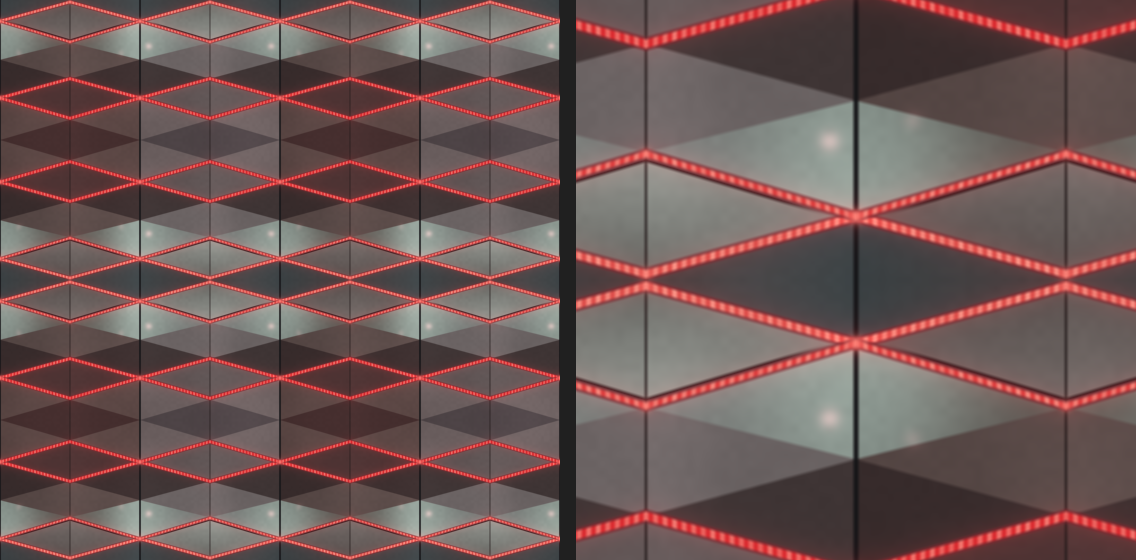
Left, the full canvas; right, a detail of the centre.
A three.js fragment shader for this pattern:

```glsl
// Faceted metal panels in folded rows of diamonds, edged with beaded red light strips.
varying vec2 vUv;

const float COLUMNS = 4.0;      // panel columns across, also half-folds up
const float SOFT = 0.006;       // edge smoothing, in panel widths
const float BEADS = 44.0;       // lights per panel width
const float TAU = 6.28318;

float hash(vec2 p) {
  return fract(sin(dot(p, vec2(127.1, 311.7))) * 43758.5453);
}

// Value noise that wraps across after 'period' cells.
float noise(vec2 p, float period) {
  vec2 i = floor(p), f = fract(p);
  f = f * f * (3.0 - 2.0 * f);
  float x0 = mod(i.x, period), x1 = mod(i.x + 1.0, period);
  return mix(mix(hash(vec2(x0, i.y)), hash(vec2(x1, i.y)), f.x),
             mix(hash(vec2(x0, i.y + 1.0)), hash(vec2(x1, i.y + 1.0)), f.x), f.y);
}

// Signed distance to a zigzag running from height 'side' at the seams to 'mid' at the centre.
float zigzag(vec2 q, float side, float mid) {
  float slope = 2.0 * (mid - side);
  return (q.y - mix(side, mid, q.x)) / sqrt(1.0 + slope * slope);
}

float stripe(float d, float halfWidth) {
  return 1.0 - smoothstep(halfWidth - SOFT, halfWidth + SOFT, abs(d));
}

// Starts a new facet beyond the zigzag at distance d.
vec3 facet(vec3 base, vec3 next, float d) {
  return mix(base, next, smoothstep(-SOFT, SOFT, d));
}

// Soft round spot, q.x being measured in half panel widths.
float spot(vec2 q, vec2 centre, float radius) {
  vec2 d = (q - centre) * vec2(0.5, 1.0) / radius;
  return exp(-dot(d, d));
}

// Fringe, red body and pale beads of one light strip.
vec3 lightStrip(vec3 base, float d, float x, float halfWidth, float pale) {
  float bead = 0.5 + 0.5 * cos(TAU * BEADS * x);
  bead *= 0.65 + 0.35 * hash(vec2(floor(x * BEADS + 0.5), 3.0));
  vec3 red = mix(vec3(0.85, 0.12, 0.15), vec3(0.87, 0.33, 0.31), pale);
  vec3 glow = mix(red, vec3(1.0, 0.62, 0.56), bead * (0.6 + 0.3 * pale));
  base += vec3(0.16, 0.015, 0.02) * exp(-abs(d) / 0.025);
  base = mix(base, vec3(0.50, 0.15, 0.18), 0.75 * stripe(d, halfWidth + 0.006));
  return mix(base, glow, stripe(d, halfWidth));
}

void main() {
  vec2 p = vUv * COLUMNS;
  float x = mod(p.x, 2.0);
  float cool = mod(floor(p.x), 2.0);            // warm and cool panels alternate
  float across = 1.0 - abs(2.0 * fract(p.x) - 1.0);
  float fold = 1.0 - abs(mod(p.y, 2.0) - 1.0);  // mirrored height
  vec2 q = vec2(across, fold);

  // Facet boundaries, outward from the fold.
  float d1 = zigzag(q, 0.151, 0.014);
  float d2 = zigzag(q, 0.151, 0.300);
  float d3 = zigzag(q, 0.427, 0.304);
  float d4 = zigzag(q, 0.427, 0.562);
  float d5 = zigzag(q, 0.700, 0.562);
  float d6 = zigzag(q, 0.700, 0.845);
  float d7 = zigzag(q, 1.000, 0.855);

  // Metal facets
  vec3 metal = mix(vec3(0.25, 0.28, 0.29), vec3(0.29, 0.25, 0.25), across);
  vec3 upper = mix(vec3(0.40, 0.37, 0.36), vec3(0.49, 0.50, 0.48), cool);
  vec3 sheenEnd = mix(vec3(0.38, 0.36, 0.34), vec3(0.47, 0.48, 0.47), cool);
  vec3 sheen = mix(vec3(0.58, 0.63, 0.60), sheenEnd, smoothstep(0.0, 0.9, across));
  metal = facet(metal, upper * (0.88 + 0.8 * fold), d1);
  metal = facet(metal, sheen * (1.12 - 0.4 * fold), d2);
  metal = facet(metal, mix(vec3(0.35, 0.29, 0.28), vec3(0.42, 0.39, 0.39), cool), d3);
  metal = facet(metal, mix(vec3(0.23, 0.18, 0.18), vec3(0.25, 0.21, 0.21), cool), d4);
  metal = facet(metal, mix(vec3(0.30, 0.20, 0.20), vec3(0.38, 0.34, 0.34), cool), d5);
  metal = facet(metal, mix(vec3(0.36, 0.28, 0.27), vec3(0.44, 0.39, 0.39), cool), d6);
  metal = facet(metal, mix(vec3(0.27, 0.18, 0.18), vec3(0.32, 0.28, 0.29), cool), d7);

  // Uneven sheen, fine grain and blurred reflections
  float cloud = noise(vec2(x, fold) * 4.0, 8.0) - 0.5;
  float grain = noise(vec2(x, fold) * 48.0, 96.0) - 0.5;
  metal *= 1.0 + 0.14 * cloud + 0.04 * grain;
  metal *= 1.0 + 0.03 * sign(fract(p.x) - 0.5);
  float reflection = mix(0.4 * spot(q, vec2(0.27, 0.38), 0.022),
                         spot(q, vec2(0.125, 0.33), 0.025), cool);
  metal += vec3(0.24, 0.13, 0.14) * reflection;

  // Panel seams
  float seam = stripe(0.5 * across, 0.006);
  float ridge = stripe(0.5 - 0.5 * across, 0.003);
  vec3 color = mix(metal, vec3(0.08, 0.08, 0.09), 0.95 * seam);
  color = mix(color, vec3(0.13, 0.10, 0.10), 0.8 * ridge);

  // Light strips, the second one with a dark groove inside the diamond
  color = mix(color, vec3(0.09, 0.04, 0.05),
              0.85 * stripe(d2 + 0.014, 0.004) * smoothstep(0.1, 0.4, across));
  color = lightStrip(color, d1, x, 0.009, 0.9);
  color = lightStrip(color, d2, x, 0.007, 0.6);
  color = lightStrip(color, d5, x, 0.010, 0.25);
  color = lightStrip(color, d6, x, 0.010, 0.15);

  // Flares where the strips meet the seams
  float flare = spot(q, vec2(0.0, 0.151), 0.018) + spot(q, vec2(0.0, 0.700), 0.018)
              + 0.7 * spot(q, vec2(1.0, 0.300), 0.014) + 0.6 * spot(q, vec2(1.0, 0.014), 0.016);
  color = mix(color, vec3(1.0, 0.50, 0.46), 0.7 * min(flare, 1.0));

  gl_FragColor = vec4(color, 1.0);
}
```
